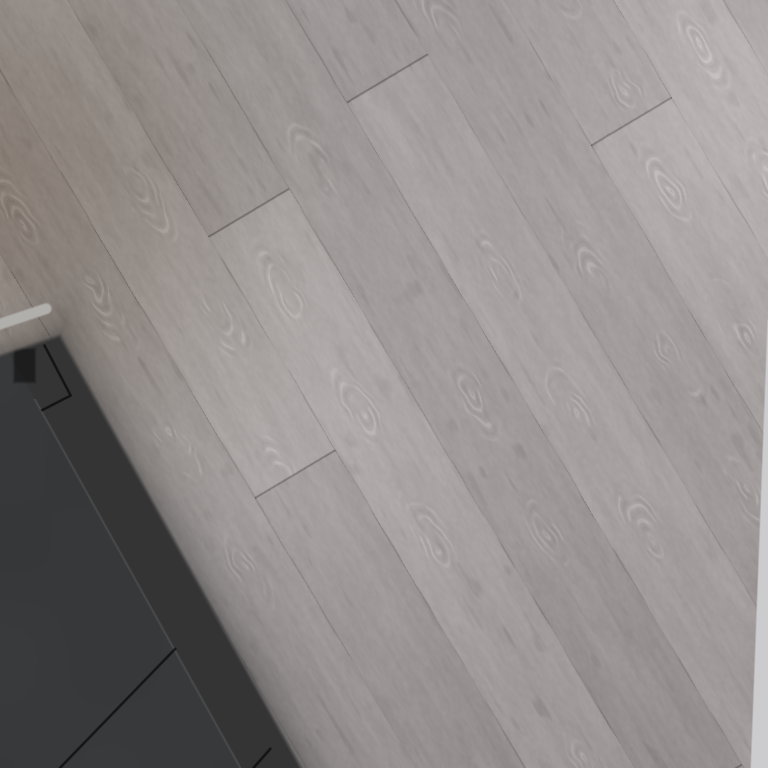
A WebGL 2 fragment shader for this texture:

```glsl
#version 300 es
precision highp float;
// Diagonal grey wood-plank floor with a dark cabinet corner and a pale edge strip.
uniform vec2 u_resolution;
out vec4 fragColor;

#define PLANK_WIDTH 0.1222
#define PLANK_LENGTH 1.25
#define PLANK_SHIFT 0.0755
#define SEAM_HALF 0.0012
#define TONE_STEP 0.028
#define GRAIN 0.05
#define FIGURE 0.055
#define FIGURE_CELL 0.19
#define WOOD vec3(0.635, 0.617, 0.612)
#define WARM_WOOD vec3(0.53, 0.49, 0.458)
#define CABINET vec3(0.215, 0.22, 0.225)
#define PALE vec3(0.80, 0.80, 0.81)

// Joint position along each plank row, cycling every eight rows
const float JOINTS[8] = float[8](0.404, 0.10, 0.346, 0.20, 0.557, 1.30, 1.20, 0.727);

float hash(vec2 p) {
  vec3 q = fract(p.xyx * 0.1031);
  q += dot(q, q.yzx + 33.33);
  return fract((q.x + q.y) * q.z);
}

float noise(vec2 p) {
  vec2 i = floor(p), f = fract(p);
  f = f * f * (3.0 - 2.0 * f);
  return mix(mix(hash(i), hash(i + vec2(1, 0)), f.x),
             mix(hash(i + vec2(0, 1)), hash(i + vec2(1, 1)), f.x), f.y);
}

float segment(vec2 p, vec2 a, vec2 b) {
  vec2 d = b - a;
  return length(p - a - d * clamp(dot(p - a, d) / dot(d, d), 0.0, 1.0));
}

// Coverage of a line or shape whose distance is d
float cover(float d, float halfWidth, float blur) {
  return 1.0 - smoothstep(halfWidth - blur, halfWidth + blur, d);
}

// Nested arches of wood figure, scattered along one plank
float figure(vec2 g, vec2 id) {
  float cell = floor(g.y / FIGURE_CELL);
  vec2 key = id * 17.0 + vec2(cell * 3.0, cell) + 90.0;
  float r = hash(key);
  vec2 q = g - vec2((r - 0.5) * 0.045, (cell + 0.5) * FIGURE_CELL);
  q += 0.007 * (vec2(noise(g * 55.0 + key), noise(g * 60.0 + key + 9.0)) - 0.5);
  q /= vec2(0.026, 0.075);
  float mask = cover(length(q), 0.75, 0.25) * step(0.3, hash(key + 5.0));
  float ring = sin(30.0 * length(q * vec2(0.8, 0.75) + vec2(0.0, r - 0.5)));
  float broken = smoothstep(0.25, 0.7, noise(g * vec2(90, 45) + key));
  return mask * broken * (smoothstep(0.2, 1.0, ring) - 0.4 * smoothstep(0.3, 1.0, -ring));
}

vec3 woodFloor(vec2 t, float px) {
  // Rotate into plank space: x across, y along
  vec2 w = vec2(dot(t, vec2(0.859, -0.512)), dot(t, vec2(0.512, 0.859)));
  float across = (w.x - PLANK_SHIFT) / PLANK_WIDTH;
  float row = floor(across);
  float offset = w.y - JOINTS[int(mod(row, 8.0))];
  float board = floor(offset / PLANK_LENGTH);
  float along = offset - board * PLANK_LENGTH;
  vec2 id = vec2(row, board);
  vec2 g = vec2((across - row - 0.5) * PLANK_WIDTH, along);
  vec2 s = g + id * vec2(3.7, 5.3) + 40.0;

  // Board tone, streaks, speckle and figure
  float tone = TONE_STEP * (0.5 - mod(row + board, 2.0)) + 0.012 * (hash(id + 50.0) - 0.5);
  float streak = noise(s * vec2(38, 4)) - 0.5;
  float fine = noise(s * vec2(170, 22)) - 0.5;
  float speck = noise(s * vec2(330, 150)) - 0.5;
  tone += GRAIN * (0.55 * streak + 0.55 * fine + 0.4 * speck);
  float pores = smoothstep(0.74, 0.95, noise(s * vec2(120, 28) + 7.0));
  tone -= GRAIN * pores * noise(s * vec2(16, 8));
  tone += FIGURE * figure(g, id);

  // Broad light: warm shade at left, bright upper right, dim lower right
  float warm = cover(length((t - vec2(0.0, 0.24)) * vec2(1.0, 0.8)), 0.24, 0.24);
  vec3 color = mix(WOOD, WARM_WOOD, 0.9 * warm);
  color += 0.07 * cover(length(t - vec2(1.0, 0.12)), 0.22, 0.22);
  color += 0.03 * cover(length(t - vec2(0.42, 0.5)), 0.2, 0.2);
  color -= 0.035 * smoothstep(0.6, 1.0, t.y);
  color += tone;

  // Faint worn seams and clearer end joints
  float blur = max(px, 0.0012);
  float seamDist = (0.5 - abs(across - row - 0.5)) * PLANK_WIDTH;
  float wear = smoothstep(0.35, 0.8, noise(vec2(row * 9.0 + 60.0, w.y * 24.0 + 60.0)));
  color -= (0.018 + 0.07 * wear) * cover(seamDist, SEAM_HALF, blur);
  color -= 0.17 * cover(min(along, PLANK_LENGTH - along), SEAM_HALF, blur);
  return color;
}

void main() {
  // Canvas units with y measured downward from the top
  vec2 t = gl_FragCoord.xy / u_resolution;
  t.y = 1.0 - t.y;
  float px = 1.0 / min(u_resolution.x, u_resolution.y);
  vec3 color = woodFloor(t, px);

  // Cabinet with its soft contact shadow
  vec2 c = t - vec2(0.078, 0.437);
  float side = dot(c, vec2(0.873, -0.487));
  float body = max(side, dot(c, vec2(-0.316, -0.949)));
  color *= 1.0 - 0.3 * exp(-max(body, 0.0) * 38.0);
  vec3 panel = CABINET + 0.018 * (noise(t * 7.0) - 0.5);
  panel = mix(panel, CABINET * vec3(0.95, 0.93, 0.92), smoothstep(-0.072, -0.066, side));
  panel += 0.08 * cover(abs(side + 0.069), 0.0012, 0.0015) * step(0.52, t.y);
  float gap = min(segment(t, vec2(0.078, 1.0), vec2(0.228, 0.845)),
                  segment(t, vec2(0.33, 1.0), vec2(0.352, 0.975)));
  float latch = min(segment(t, vec2(0.058, 0.45), vec2(0.092, 0.515)),
                    segment(t, vec2(0.092, 0.515), vec2(0.055, 0.534)));
  panel *= 1.0 - 0.65 * cover(min(gap, latch), 0.0016, max(px, 0.001));
  vec2 slot = abs(t - vec2(0.032, 0.476)) - vec2(0.014, 0.022);
  panel *= 1.0 - 0.45 * cover(max(slot.x, slot.y), 0.0, 0.003);
  color = mix(color, panel, cover(body, 0.0, max(px, 0.004)));

  // Pale rail at left and pale strip at right
  float rail = segment(t, vec2(-0.03, 0.432), vec2(0.06, 0.402));
  color = mix(color, PALE * vec3(0.87, 0.86, 0.83), cover(rail, 0.007, max(px, 0.002)));
  float strip = max(0.9995 - 0.022 * (t.y - 0.417) / 0.583 - t.x, 0.417 - t.y);
  color = mix(color, PALE, cover(strip, 0.0, max(px, 0.0015)));
  fragColor = vec4(clamp(color, 0.0, 1.0), 1.0);
}
```
